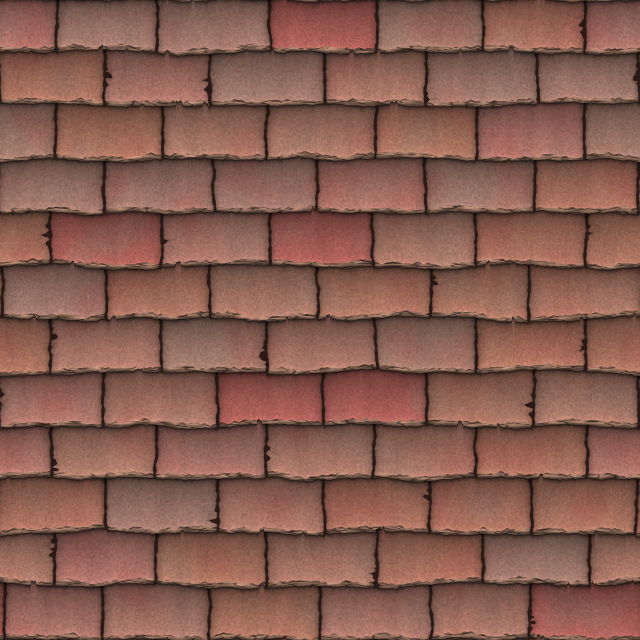
This texture is drawn by a WebGL 2 fragment shader. Its source:

```glsl
#version 300 es
precision highp float;

uniform vec2 u_resolution;
out vec4 fragColor;

const float ROWS = 12.0;
const float COLUMNS = 6.0;
const vec3 GAP = vec3(0.17, 0.10, 0.085);
const vec3 TAN = vec3(0.60, 0.425, 0.365);
const vec3 ROSE = vec3(0.60, 0.395, 0.365);
const vec3 RED = vec3(0.60, 0.31, 0.29);
const vec3 ORANGE = vec3(0.60, 0.395, 0.315);
const vec3 GREY = vec3(0.535, 0.425, 0.38);
const vec3 LIP = vec3(0.60, 0.455, 0.38);

float hash(vec2 p) {
  vec3 a = fract(p.xyx * vec3(0.1031, 0.1030, 0.0973));
  a += dot(a, a.yzx + 33.33);
  return fract((a.x + a.y) * a.z);
}

float cornerSlope(vec2 cell, vec2 offset, vec2 period) {
  float angle = 6.2832 * hash(mod(cell, period) + 7.0);
  return dot(vec2(cos(angle), sin(angle)), offset);
}

// Gradient noise that wraps after the given whole-number period
float noise(vec2 p, vec2 period) {
  vec2 i = floor(p), f = p - i;
  vec2 w = f * f * f * (f * (f * 6.0 - 15.0) + 10.0);
  vec2 e = vec2(1.0, 0.0);
  float low = mix(cornerSlope(i, f, period), cornerSlope(i + e, f - e, period), w.x);
  float high = mix(cornerSlope(i + e.yx, f - e.yx, period),
                   cornerSlope(i + 1.0, f - 1.0, period), w.x);
  return 1.4 * mix(low, high, w.y);
}

float surfaceNoise(vec2 p, vec2 scale) {
  return noise(p * scale, ROWS * scale);
}

float rowNoise(float x, float row, float scale) {
  return noise(vec2(x * scale, row * 3.0 + 0.5), vec2(ROWS * scale, ROWS * 3.0));
}

// Signed distance to the nearest joint, and the column of this tile
float jointDistance(vec2 p, float row, out float column, out vec2 jointId) {
  float x = p.x * COLUMNS / ROWS - 0.5 * mod(row, 2.0);
  float joint = floor(x + 0.5);
  jointId = vec2(mod(joint, COLUMNS), mod(row, ROWS));
  float jitter = 0.09 * (hash(jointId + 40.0) - 0.5);
  float bend = 0.03 * noise(vec2(jointId.x * 3.0 + 0.5, p.y * 4.0),
                           vec2(COLUMNS * 3.0, ROWS * 4.0));
  float lean = 0.05 * (hash(jointId + 61.0) - 0.5) * (p.y - row - 0.5);
  float d = (x - joint - jitter) * ROWS / COLUMNS - bend - lean;
  column = joint - step(d, 0.0);
  return d;
}

// Half width of a joint, torn open on one side by a ragged flake
float jointWidth(vec2 p, float side, float height, vec2 id) {
  float rough = surfaceNoise(p, vec2(6.0, 11.0));
  float flakeSide = step(0.0, side * (hash(id + 13.0) - 0.5));
  float y = (height - mix(0.1, 0.75, hash(id + 23.0))) / 0.16;
  float flake = step(0.68, hash(id + 31.0)) * flakeSide * exp(-y * y);
  return 0.027 + 0.014 * rough + flake * max(0.035 + 0.14 * rough, 0.0);
}

// Height of the drooping lower edge
float lowerEdge(float x, float row, vec2 id, float along) {
  float tilt = 0.09 * (hash(id + 71.0) - 0.5) * (along - 0.5);
  return 0.02 + tilt + 0.075 * rowNoise(x, row, 1.0) + 0.02 * rowNoise(x, row, 4.0);
}

// Ragged bites taken out of the lower edge
float edgeChip(float x, float row) {
  float bite = smoothstep(0.5, 0.6, rowNoise(x, row + 0.07, 4.0));
  return 0.012 * rowNoise(x, row + 0.03, 13.0)
       + bite * (0.06 + 0.07 * rowNoise(x, row + 0.13, 17.0));
}

vec3 clayColor(vec2 p, vec2 id) {
  float pick = hash(id + 3.0);
  vec3 clay = mix(TAN, ROSE, hash(id + 17.0));
  clay = mix(clay, ORANGE, 0.6 * step(pick, 0.25));
  clay = mix(clay, GREY, 0.6 * step(0.74, pick) * step(pick, 0.91));
  clay = mix(clay, RED, 0.75 * step(0.91, pick));
  // Stains, downward streaks and embossed grain
  float stain = surfaceNoise(p, vec2(1.0));
  float streak = surfaceNoise(p, vec2(4.0, 1.0));
  float grain = 0.6 * surfaceNoise(p, vec2(10.0)) + surfaceNoise(p, vec2(19.0))
              + surfaceNoise(p, vec2(31.0));
  clay = mix(clay, RED, 0.28 * smoothstep(0.1, 0.6, stain));
  clay = mix(clay, GREY, 0.35 * smoothstep(0.1, 0.6, -stain));
  return clay * (1.0 + 0.05 * streak + 0.075 * grain);
}

// Broken clay edge: layered strands split by thin dark cracks
vec3 lipColor(vec2 p, float level) {
  float strands = surfaceNoise(p, vec2(3.0, 21.0));
  float crack = 1.0 - smoothstep(0.02, 0.13, abs(surfaceNoise(p, vec2(2.0, 10.0))));
  float light = mix(0.58, 1.06, smoothstep(0.0, 0.8, level));
  return LIP * light * (1.0 + 0.42 * strands) * (1.0 - 0.4 * crack);
}

// Colour of one row; height is measured up from its broken lower edge
vec3 tileRow(vec2 p, float row, float pixel, out float height) {
  float column;
  vec2 jointId;
  float d = jointDistance(p, row, column, jointId);
  vec2 id = vec2(mod(column, COLUMNS), mod(row, ROWS));
  float along = p.x * COLUMNS / ROWS - 0.5 * mod(row, 2.0) - column;
  float level = p.y - row - lowerEdge(p.x, row, id, along);
  height = level - edgeChip(p.x, row);
  vec3 body = clayColor(p, id) * mix(1.13, 0.87, smoothstep(0.1, 0.95, level));
  float lipHeight = 0.085 + 0.06 * rowNoise(p.x, row + 0.11, 2.0)
                  + 0.035 * rowNoise(p.x, row + 0.17, 9.0);
  float rim = level - lipHeight;
  body *= 1.0 + 0.16 * exp(-max(rim, 0.0) / 0.06);
  vec3 color = mix(lipColor(p, level / lipHeight), body, smoothstep(-pixel, pixel, rim));
  float crease = smoothstep(-0.1, 0.3, rowNoise(p.x, row + 0.21, 3.0));
  color *= 1.0 - 0.4 * crease * (1.0 - smoothstep(0.008, 0.008 + pixel, abs(rim + 0.012)));
  float gap = abs(d) - jointWidth(p, d, level, jointId);
  color *= 1.0 - 0.3 * exp(-max(gap, 0.0) / 0.06);
  return mix(GAP, color, smoothstep(-0.7 * pixel, 0.7 * pixel, gap));
}

void main() {
  vec2 p = gl_FragCoord.xy / u_resolution * ROWS;
  float pixel = ROWS / min(u_resolution.x, u_resolution.y);
  vec3 color = GAP;
  // Upper rows overlap lower rows and shade them
  for (int k = -1; k <= 1; k++) {
    float height;
    vec3 tile = tileRow(p, floor(p.y) + float(k), pixel, height);
    float depth = max(-height, 0.0);
    color *= 1.0 - 0.5 * exp(-depth / 0.04) - 0.3 * exp(-depth / 0.16);
    color = mix(color, tile, smoothstep(-0.7 * pixel, 0.7 * pixel, height));
  }
  fragColor = vec4(color, 1.0);
}
```
